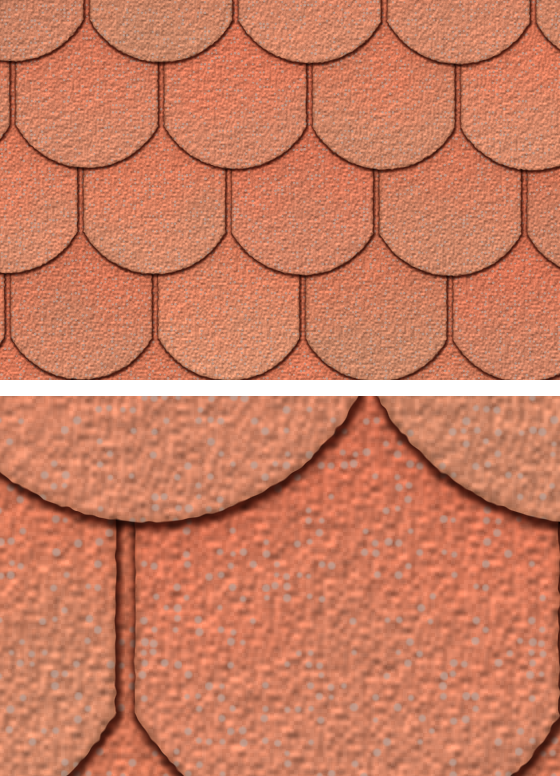
Top, the full canvas; bottom, a detail of the centre.
Write a Shadertoy shader that draws this pattern.

```glsl
// Overlapping round-ended roof shingles coated with terracotta mineral granules

float hash(vec2 p) {
    return fract(sin(dot(p, vec2(127.1, 311.7))) * 43758.5453);
}

float noise(vec2 p) {
    vec2 i = floor(p), f = fract(p);
    f = f * f * (3.0 - 2.0 * f);
    return mix(mix(hash(i), hash(i + vec2(1, 0)), f.x),
               mix(hash(i + vec2(0, 1)), hash(i + vec2(1, 1)), f.x), f.y);
}

// Straight sides closed by a circular arc; y points down, the arc bottoms out at y = 0
float shingleDistance(vec2 p) {
    float arc = length(vec2(p.x, max(p.y + 0.543, 0.0))) - 0.543;
    return max(abs(p.x) - 0.478, arc);
}

// Sparse blue-grey granules, one jittered dot in some grid cells
float specks(vec2 p) {
    vec2 cell = floor(p);
    vec2 centre = 0.35 + 0.3 * vec2(hash(cell + 3.7), hash(cell + 9.2));
    float radius = 0.22 + 0.15 * hash(cell + 5.1);
    float dotMask = 1.0 - smoothstep(radius - 0.15, radius + 0.15, length(fract(p) - centre));
    return dotMask * step(0.74, hash(cell));
}

vec3 granuleSurface(vec2 q, vec2 local, vec2 id) {
    vec2 p = q + 7.3 * id.y;
    float height = -local.y / 0.717;

    // Weathered tan towards the bottom, fresher red under the row above
    float patches = noise(p * 3.0) + 0.5 * noise(p * 8.0) - 0.75;
    float fresh = smoothstep(0.15, 1.25, height + 0.45 * patches);
    vec3 col = mix(vec3(0.81, 0.525, 0.405), vec3(0.83, 0.465, 0.345), fresh);
    col *= 0.97 + 0.06 * hash(id + 20.0) + 0.05 * patches;
    col.gb *= 0.97 + 0.06 * hash(id + 40.0);

    // Rough relief lit from above, at two scales
    float fine = noise(p * 72.0) - noise(p * 72.0 + vec2(0.5, 0.9));
    float coarse = noise(p * 32.0) - noise(p * 32.0 + vec2(0.4, 0.7));
    col *= 1.0 + 0.27 * fine + 0.13 * coarse;
    col += 0.05 * (hash(floor(p * 110.0)) - 0.5);

    return mix(col, vec3(0.74, 0.64, 0.60), 0.7 * specks(p * 40.0));
}

void mainImage(out vec4 fragColor, in vec2 fragCoord) {
    // One unit is one shingle width
    float pixel = 3.79 / iResolution.x;
    vec2 q = vec2(fragCoord.x, iResolution.y - fragCoord.y) * pixel;
    vec2 tilted = q - vec2(0.0, 0.006 * (q.x - 1.9));
    float topRow = ceil((tilted.y - 0.425) / 0.717);
    vec3 col = vec3(0.37, 0.15, 0.10);

    // Paint from the lowest layer to the highest
    for (int k = 1; k >= -1; k--) {
        float row = topRow + float(k);
        float centre = 2.096 - 0.05 * floor(row / 2.0) + 0.5 * mod(row, 2.0);
        float x = (tilted.x - centre) / (1.007 - 0.003 * row);
        float column = floor(x + 0.5);
        vec2 local = vec2(x - column, tilted.y - 0.425 - 0.717 * row);

        // Granules make the cut edge slightly ragged
        float ragged = 0.007 * (noise(q * 55.0 + row) - 0.5);
        float edge = shingleDistance(local) + ragged;
        float shadowEdge = shingleDistance(local - vec2(0.004, 0.010)) + ragged;

        // Contact line and soft shadow on the layer below
        col *= mix(vec3(0.40, 0.27, 0.23), vec3(1.0), smoothstep(-0.004, 0.021, shadowEdge));
        col *= 1.0 - vec3(0.20, 0.27, 0.30) * exp(-max(edge, 0.0) / 0.03);

        // Surface with a worn brown rim
        vec3 surface = granuleSurface(q, local, vec2(column, row));
        surface *= mix(vec3(0.84, 0.83, 0.80), vec3(1.0), smoothstep(0.0, 0.022, -edge));
        col = mix(col, surface, 1.0 - smoothstep(-pixel, pixel, edge));
    }

    fragColor = vec4(clamp(col, 0.0, 1.0), 1.0);
}
```
